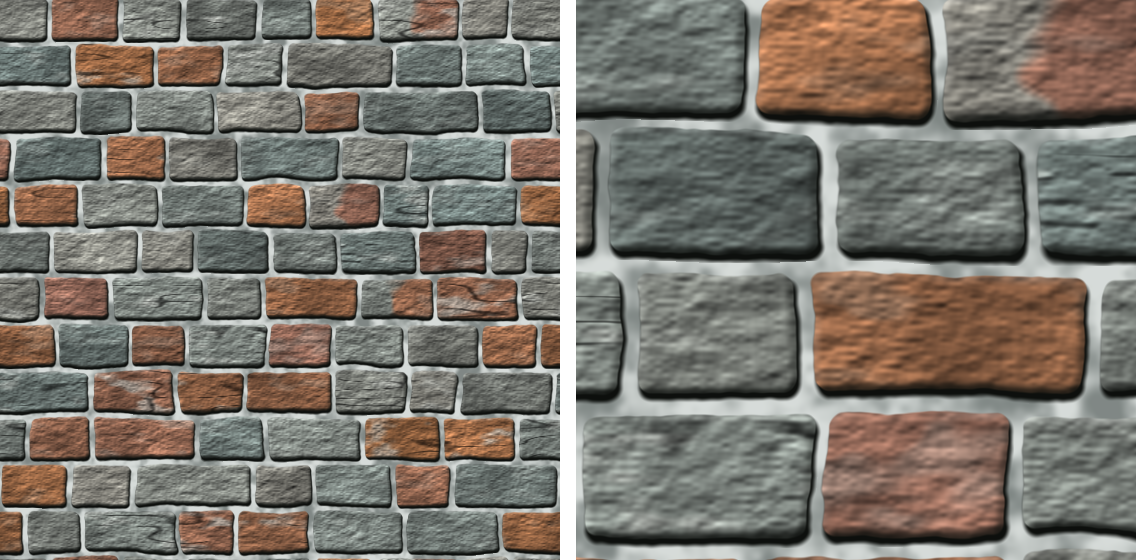
Left: the whole. Right: its middle third, enlarged.
This texture is drawn by a WebGL 1 fragment shader. Its source:

```glsl
precision highp float;
// Weathered wall of grey stone and brown brick in twelve uneven courses with pale mortar.

uniform vec2 u_resolution;

const float ROWS = 12.0;
const float ROW_SHIFT = 0.11;
const float CORNER = 0.008;

const vec3 SLATE = vec3(0.40, 0.45, 0.44);
const vec3 STONE = vec3(0.49, 0.48, 0.45);
const vec3 RUSSET = vec3(0.49, 0.35, 0.30);
const vec3 OCHRE = vec3(0.55, 0.37, 0.24);
const vec3 SCUFF = vec3(0.66, 0.67, 0.65);
const vec3 MORTAR_DARK = vec3(0.50, 0.53, 0.52);
const vec3 MORTAR_LIGHT = vec3(0.84, 0.86, 0.85);
const vec3 SHADOW = vec3(0.05, 0.06, 0.05);

float hash(vec2 p) {
  return fract(sin(dot(p, vec2(127.1, 311.7))) * 43758.545);
}

// Value noise that repeats with the canvas; cells must be whole numbers.
float noise(vec2 uv, vec2 cells) {
  vec2 p = uv * cells;
  vec2 i = floor(p);
  vec2 f = fract(p);
  f = f * f * (3.0 - 2.0 * f);
  vec2 a = mod(i, cells);
  vec2 b = mod(i + 1.0, cells);
  return mix(mix(hash(a), hash(vec2(b.x, a.y)), f.x),
             mix(hash(vec2(a.x, b.y)), hash(b), f.x), f.y);
}

float fbm(vec2 uv, vec2 cells) {
  float sum = 0.0;
  float weight = 0.5;
  for (int i = 0; i < 3; i++) {
    sum += weight * noise(uv, cells);
    uv += 0.173;
    cells *= 2.0;
    weight *= 0.56;
  }
  return sum / 0.937;
}

float roundBox(vec2 p, vec2 halfSize, float radius) {
  vec2 q = abs(p) - halfSize + radius;
  return length(max(q, 0.0)) + min(max(q.x, q.y), 0.0) - radius;
}

// Uneven vertical joint, in units of the mean brick width.
float joint(float i, float row, float count) {
  return i + 0.52 * hash(vec2(mod(i, count), row + 20.0));
}

void findBrick(vec2 p, out vec2 id, out vec2 local, out vec2 halfSize) {
  float y = p.y * ROWS - ROW_SHIFT;
  float row = mod(floor(y), ROWS);
  float count = 7.0 + step(0.45, hash(vec2(row, 3.7)));
  float x = p.x * count + hash(vec2(row, 9.2));
  float i = floor(x);
  i -= step(x, joint(i, row, count));
  float left = joint(i, row, count);
  float right = joint(i + 1.0, row, count);
  id = vec2(mod(i, count), row);
  local = vec2((x - 0.5 * (left + right)) / count, (fract(y) - 0.5) / ROWS);
  halfSize = vec2(0.5 * (right - left) / count, 0.5 / ROWS);
}

vec3 brickColour(vec2 uv, vec2 id, vec2 local) {
  float blotch = fbm(uv, vec2(18.0, 24.0));
  float brown = step(0.64, hash(id + 31.0));
  // A few bricks are stained on one side only.
  float stain = smoothstep(-0.012, 0.012, local.x + 0.06 * (blotch - 0.5));
  brown *= mix(1.0, stain, step(0.82, hash(id + 47.0)));
  vec3 grey = mix(SLATE, STONE, hash(id + 59.0));
  vec3 warm = mix(RUSSET, OCHRE, hash(id + 73.0));
  vec3 tone = mix(grey, warm, brown) * (0.88 + 0.24 * hash(id + 83.0));
  tone *= 0.68 + 0.64 * blotch;

  // Pale scuffs and split layers on the worn bricks.
  float worn = smoothstep(0.55, 0.75, hash(id + 97.0));
  float layer = noise(uv + 0.004 * blotch, vec2(9.0, 70.0));
  float crack = 1.0 - smoothstep(0.0, 0.07, abs(layer - 0.5));
  float scuff = smoothstep(0.56, 0.78, fbm(uv + 0.31, vec2(16.0, 40.0)));
  tone = mix(tone, SCUFF, scuff * (0.2 + 0.45 * worn));
  tone *= 1.0 - 0.55 * crack * worn * smoothstep(0.4, 0.6, blotch);

  // Rough grain lit from the upper left.
  vec2 grain = vec2(56.0, 96.0);
  float relief = fbm(uv, grain) - fbm(uv + vec2(-0.0014, 0.002), grain);
  return tone * clamp(1.0 + 1.9 * relief, 0.35, 1.6);
}

void main() {
  vec2 uv = gl_FragCoord.xy / u_resolution;
  float pixel = 1.0 / min(u_resolution.x, u_resolution.y);

  // Hand-cut outlines: broad sway plus small chips.
  vec2 sway = vec2(noise(uv, vec2(19.0)), noise(uv + 0.37, vec2(15.0, 21.0))) - 0.5;
  vec2 id, local, halfSize;
  findBrick(uv + 0.008 * sway, id, local, halfSize);
  halfSize -= vec2(0.0040, 0.0050) + 0.0022 * vec2(hash(id + 5.0), hash(id + 13.0));
  float chip = 0.004 * (fbm(uv, vec2(50.0)) - 0.5);
  float edge = roundBox(local, halfSize, CORNER) + chip;

  // Mortar with the shadow thrown down and to the right.
  vec3 mortar = mix(MORTAR_DARK, MORTAR_LIGHT, smoothstep(0.2, 0.7, fbm(uv, vec2(40.0))));
  float shadowEdge = roundBox(local - vec2(0.0014, -0.0036), halfSize, CORNER) + chip;
  mortar = mix(SHADOW, mortar, smoothstep(-0.0012, 0.0028, shadowEdge));

  // Bevel: bright upper left rim, dark lower right rim.
  vec2 toLight = vec2(-0.0009, 0.0018);
  float slope = (roundBox(local + toLight, halfSize, CORNER)
               - roundBox(local - toLight, halfSize, CORNER)) / 0.004;
  float rim = smoothstep(-0.0065, -0.0005, edge);
  vec3 brick = brickColour(uv, id, local);
  brick += 0.22 * rim * max(slope, 0.0) * noise(uv, vec2(45.0));
  brick = mix(brick, SHADOW, 0.85 * rim * clamp(-slope, 0.0, 1.0));

  float soft = max(pixel, 0.0008);
  float cover = 1.0 - smoothstep(-soft, soft, edge);
  gl_FragColor = vec4(mix(mortar, brick, cover), 1.0);
}
```
